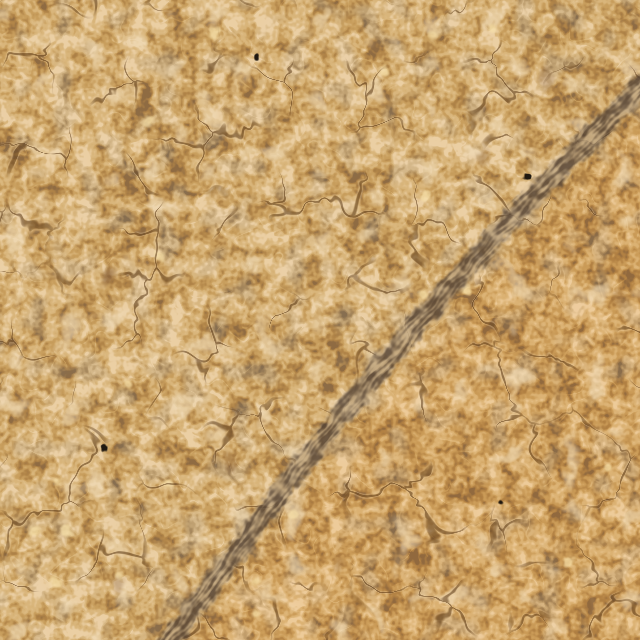
Give the GLSL for this texture, as a Shadertoy shader.

```glsl
const vec3 UMBER = vec3(0.56, 0.42, 0.26);
const vec3 OCHRE = vec3(0.69, 0.515, 0.28);
const vec3 HONEY = vec3(0.785, 0.62, 0.365);
const vec3 SAND = vec3(0.85, 0.71, 0.48);
const vec3 CREAM = vec3(0.92, 0.81, 0.64);
const vec3 CRACK = vec3(0.42, 0.29, 0.15);
const vec3 SOOT = vec3(0.08, 0.06, 0.04);

vec2 hash2(vec2 p) {
    vec3 q = fract(p.xyx * vec3(0.1031, 0.1030, 0.0973));
    q += dot(q, q.yzx + 33.33);
    return fract((q.xx + q.yz) * q.zy);
}

float gradDot(vec2 cell, vec2 corner, vec2 f) {
    float angle = 6.2832 * hash2(cell + corner).x;
    return dot(vec2(cos(angle), sin(angle)), f - corner);
}

// Gradient noise, roughly -0.7 to 0.7
float noise(vec2 p) {
    vec2 i = floor(p), f = p - i;
    vec2 u = f * f * f * (f * (f * 6.0 - 15.0) + 10.0);
    vec2 e = vec2(1.0, 0.0);
    return mix(mix(gradDot(i, e.yy, f), gradDot(i, e.xy, f), u.x),
               mix(gradDot(i, e.yx, f), gradDot(i, e.xx, f), u.x), u.y);
}

vec2 warp(vec2 p, float scale, float amount) {
    return p + amount * vec2(noise(p * scale + 17.3), noise(p * scale + 61.8));
}

// Gap between the two nearest cell centres: zero along cell borders
float cellBorder(vec2 p) {
    vec2 i = floor(p), f = p - i;
    float near = 9.0, next = 9.0;
    for (int y = -1; y <= 1; y++)
    for (int x = -1; x <= 1; x++) {
        vec2 o = vec2(x, y);
        float d = length(o + 0.1 + 0.8 * hash2(i + o) - f);
        next = min(next, max(near, d));
        near = min(near, d);
    }
    return next - near;
}

// Irregular spots, at most one in each grid cell
float spots(vec2 p, float scale, float chance, float radius, float blur, float seed) {
    vec2 cell = floor(p * scale);
    vec2 pick = hash2(cell + seed);
    vec2 centre = (cell + 0.2 + 0.6 * hash2(cell + seed + 41.0)) / scale;
    float r = radius * mix(0.55, 1.0, pick.y);
    float d = length(p - centre) + 0.7 * r * noise(p * 0.8 / radius + seed);
    return step(pick.x, chance) * (1.0 - smoothstep(r - blur, r + blur, d));
}

vec3 palette(float tone) {
    vec3 c = mix(UMBER, OCHRE, smoothstep(-2.4, -1.3, tone));
    c = mix(c, HONEY, smoothstep(-1.4, -0.35, tone));
    c = mix(c, SAND, smoothstep(-0.4, 0.6, tone));
    return mix(c, CREAM, smoothstep(0.6, 2.0, tone));
}

float mottle(vec2 p) {
    vec2 q = warp(p, 45.0, 0.012);
    float tone = 1.0 * noise(p * 6.0) + 1.9 * noise(q * 20.0 + 5.0);
    tone += 2.5 * noise(q * 42.0 + 9.0) + 2.0 * noise(q * 85.0 + 3.0);
    return tone + 1.5 * noise(p * 150.0);
}

// Faint vertical and horizontal threads
float weave(vec2 p) {
    return noise(p * vec2(44.0, 5.0) + 8.0) + 0.8 * noise(p * vec2(5.0, 38.0) + 31.0);
}

// Signed distance to the slightly bowed diagonal band (x) and position along it (y)
vec2 bandSpace(vec2 p) {
    vec2 start = vec2(0.267, 0.0);
    vec2 along = normalize(vec2(0.733, 0.863));
    float t = dot(p - start, along);
    float across = dot(p - start, vec2(-along.y, along.x));
    return vec2(across - 0.026 * sin(2.775 * t), t);
}

void mainImage(out vec4 fragColor, in vec2 fragCoord) {
    vec2 p = fragCoord / iResolution.y;
    float px = 1.0 / iResolution.y;
    vec2 band = bandSpace(p);
    float leftSide = smoothstep(-0.08, 0.45, band.x);
    float rightSide = 1.0 - smoothstep(-0.06, 0.0, band.x);

    // Mottled ground with fine bright wrinkles
    float wrinkle = 1.0 - smoothstep(0.0, 0.09, abs(noise(warp(p, 30.0, 0.02) * 32.0 + 70.0)));
    float tone = 0.08 + mottle(p) + 1.3 * leftSide * weave(p) - 0.35 * rightSide;
    tone += 0.7 * wrinkle * smoothstep(-0.1, 0.3, noise(p * 24.0 + 50.0));
    vec3 col = palette(tone);
    float grey = smoothstep(0.0, 0.45, noise(p * 25.0 + 90.0));
    col = mix(col, vec3(dot(col, vec3(0.35, 0.5, 0.15))) * vec3(1.12, 1.0, 0.82), 0.5 * grey);
    col *= mix(vec3(1.0), vec3(1.02, 0.97, 0.90), 0.6 * rightSide);

    // Pale blooms, cream flecks and brown stains
    float bloom = smoothstep(0.2, 0.5, noise(warp(p, 50.0, 0.012) * 23.0 + 120.0));
    col = mix(col, vec3(0.94, 0.86, 0.72), 0.6 * bloom);
    col = mix(col, vec3(0.97, 0.88, 0.66), 0.7 * spots(p, 14.0, 0.10, 0.009, 0.004, 7.0));
    float stain = spots(p * vec2(1.0, 0.7), 9.0, 0.16, 0.011, 0.006, 23.0);
    col = mix(col, vec3(0.50, 0.34, 0.20), 0.55 * stain * mix(0.4, 1.0, leftSide));

    // Broken cracks with a light lip
    vec2 q = warp(warp(p, 14.0, 0.04), 55.0, 0.012);
    float border = cellBorder(q * 9.0) / 9.0;
    float broken = smoothstep(-0.08, 0.22, noise(p * 11.0 + 200.0));
    float lip = smoothstep(0.002, 0.004, border) * (1.0 - smoothstep(0.004, 0.009, border));
    col = mix(col, CREAM, 0.3 * lip * broken);
    float crack = 1.0 - smoothstep(0.001, 0.003 + px, border);
    col = mix(col, CRACK, 0.62 * crack * broken);

    // Fibrous grey band with frayed sides
    float fibre = noise(vec2(band.x * 190.0 + 1.2 * noise(p * 28.0), band.y * 24.0));
    float clump = noise(p * 48.0 + 33.0) + 0.7 * noise(p * 110.0);
    float edge = abs(band.x) + 0.009 * noise(p * 40.0) + 0.005 * noise(p * 110.0);
    float cover = 1.0 - smoothstep(0.010, 0.022, edge);
    float shade = smoothstep(-0.6, 0.6, 0.9 * fibre + 0.7 * clump - 0.05);
    vec3 strand = mix(vec3(0.34, 0.27, 0.21), vec3(0.77, 0.67, 0.52), shade);
    col = mix(col, strand, 0.85 * cover);

    // Sparse black specks
    col = mix(col, SOOT, 0.95 * spots(p, 8.0, 0.16, 0.0055, 0.5 * px + 0.001, 57.0));
    fragColor = vec4(clamp(col, 0.0, 1.0), 1.0);
}
```
